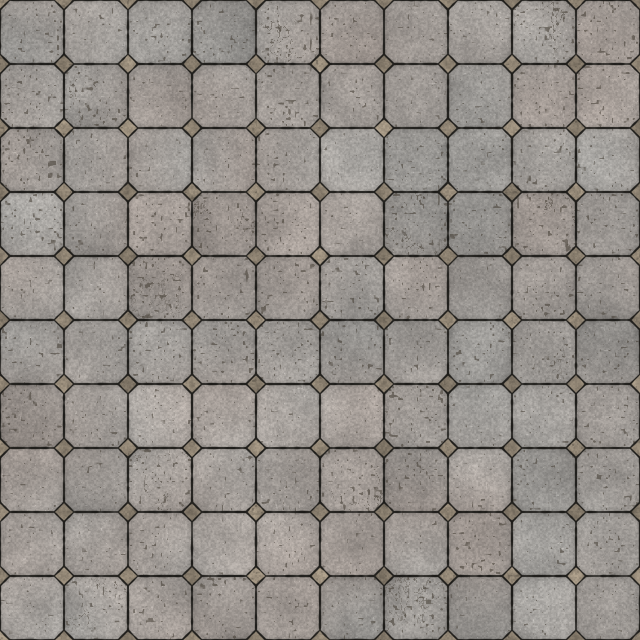
Reproduce this texture procedurally as a three.js fragment shader.

```glsl
varying vec2 vUv;

const float REPEATS = 10.0;
const float JOINT_HALF = 0.016;     // in tile widths
const float INSET_RADIUS = 0.150;   // half diagonal of the corner stones
const float EDGE_SOFTNESS = 0.012;
const float EDGE_WOBBLE = 0.010;
const float GRAIN_SCALE = 330.0;    // grains across the canvas
const float PIT_SCALE = 210.0;
const vec3 STONE_COLOR = vec3(0.622, 0.602, 0.584);
const vec3 INSET_COLOR = vec3(0.555, 0.510, 0.445);
const vec3 JOINT_COLOR = vec3(0.125, 0.120, 0.108);
const vec3 PIT_COLOR = vec3(0.300, 0.275, 0.240);
const vec3 WARM_TINT = vec3(1.020, 0.995, 0.985);
const vec3 COOL_TINT = vec3(0.980, 1.003, 1.012);

float hash(vec2 p) {
  vec3 q = fract(vec3(p.xyx) * 0.1031);
  q += dot(q, q.yzx + 33.33);
  return fract((q.x + q.y) * q.z);
}

float noise(vec2 p) {
  vec2 i = floor(p);
  vec2 f = fract(p);
  f = f * f * (3.0 - 2.0 * f);
  float bottom = mix(hash(i), hash(i + vec2(1.0, 0.0)), f.x);
  float top = mix(hash(i + vec2(0.0, 1.0)), hash(i + vec2(1.0)), f.x);
  return mix(bottom, top, f.y);
}

float fbm(vec2 p) {
  float sum = 0.0;
  float weight = 0.5;
  for (int i = 0; i < 4; i++) {
    sum += weight * noise(p);
    p = mat2(1.6, 1.2, -1.2, 1.6) * p + 17.3;
    weight *= 0.5;
  }
  return sum / 0.9375;
}

void main() {
  vec2 grid = vUv * REPEATS;
  vec2 tile = floor(grid);
  vec2 local = fract(grid);
  vec2 corner = floor(grid + 0.5);

  // Distances to the straight joints and the diamond outline
  vec2 edge = min(local, 1.0 - local);
  float wobble = (noise(grid * 14.0 + 5.0) - 0.5) * EDGE_WOBBLE;
  float straight = min(edge.x, edge.y);
  float diamond = (edge.x + edge.y - INSET_RADIUS) * 0.7071;
  float tileInside = min(straight, diamond) - JOINT_HALF + wobble;
  float insetInside = -diamond - JOINT_HALF * 0.6 + wobble;
  float tileMask = smoothstep(-EDGE_SOFTNESS, EDGE_SOFTNESS, tileInside);
  float insetMask = smoothstep(-EDGE_SOFTNESS, EDGE_SOFTNESS, insetInside);

  // Tone and wear of each slab
  float tone = hash(tile + 3.7);
  float wear = hash(tile + 41.2);
  float cloud = fbm(grid * 0.8 + 9.0);
  float stain = fbm(grid * 1.7 + tile * 7.3);
  vec3 stone = STONE_COLOR * (1.0 + (tone - 0.5) * 0.09);
  stone *= 1.0 + (cloud - 0.5) * 0.20 + (stain - 0.5) * 0.26;
  stone *= mix(COOL_TINT, WARM_TINT, noise(grid * 0.6 + tile * 0.5 + 30.0));
  stone *= 1.0 - 0.07 * (1.0 - smoothstep(0.0, 0.09, tileInside));

  // Corner stones
  vec3 inset = INSET_COLOR * (0.90 + 0.22 * hash(corner + 71.0));
  inset *= 0.86 + 0.28 * fbm(grid * 9.0);

  // Fine aggregate, dark pits and pale chips
  float grain = noise(vUv * GRAIN_SCALE) - 0.5;
  float fine = hash(floor(vUv * GRAIN_SCALE * 1.5)) - 0.5;
  float speckle = 1.0 + grain * 0.16 + fine * 0.07;
  float patches = fbm(grid * 2.3 + 60.0);
  float pitLevel = 0.90 - 0.09 * wear - 0.20 * (patches - 0.4);
  float pits = smoothstep(pitLevel, pitLevel + 0.13, noise(vUv * PIT_SCALE + 13.0));
  float chips = smoothstep(0.93, 0.99, noise(vUv * PIT_SCALE * 1.2 + 90.0));

  // Short fissures on the most worn slabs
  float ridge = abs(fbm(grid * vec2(7.0, 4.0) + 24.0) - 0.5);
  float fissure = 1.0 - smoothstep(0.004, 0.022, ridge);
  fissure *= smoothstep(0.82, 0.95, wear) * smoothstep(0.48, 0.66, patches);

  stone = mix(stone * speckle, PIT_COLOR, 0.62 * pits);
  stone = mix(stone, PIT_COLOR, 0.5 * fissure);
  stone += 0.08 * chips;
  inset = mix(inset * speckle, PIT_COLOR, 0.4 * pits);

  vec3 color = JOINT_COLOR * (0.85 + 0.3 * noise(grid * 20.0));
  color = mix(color, stone, tileMask);
  color = mix(color, inset, insetMask);
  gl_FragColor = vec4(color, 1.0);
}
```
